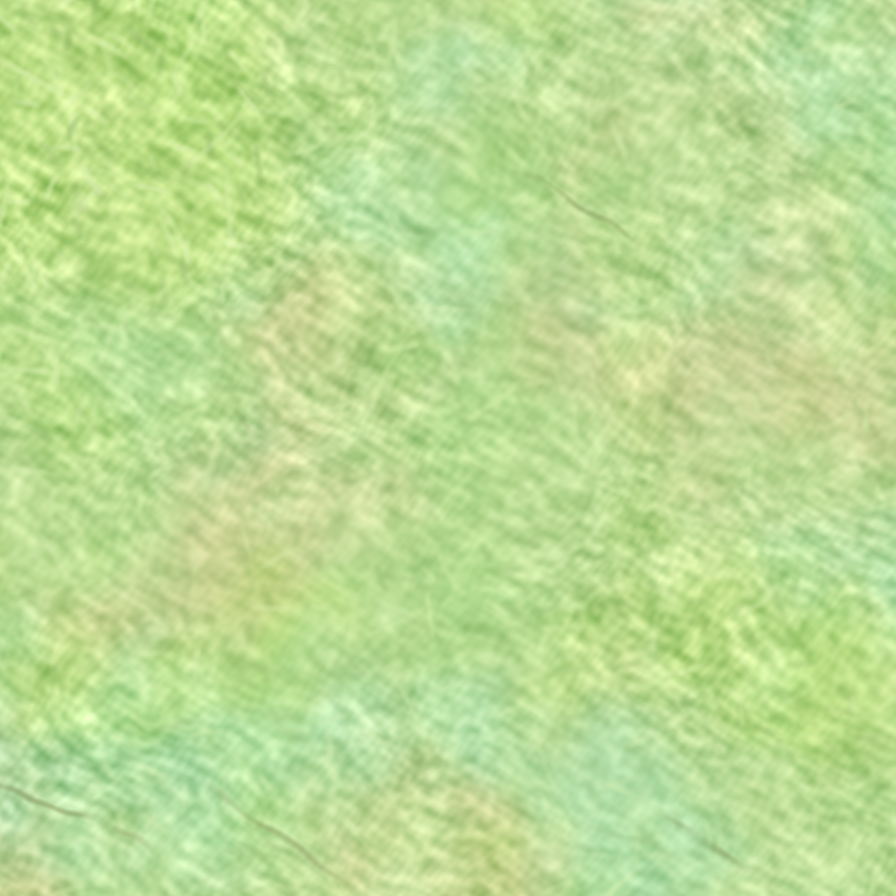
This texture is drawn by a Shadertoy shader. Its source:

```glsl
// Pale, soft-focus meadow grass with coloured patches, fine blades and a few dark twigs.

const vec3 MEADOW = vec3(0.735, 0.862, 0.585);
const vec3 LIME   = vec3(0.735, 0.880, 0.430);
const vec3 MINT   = vec3(0.680, 0.890, 0.700);
const vec3 LEAF   = vec3(0.650, 0.845, 0.510);
const vec3 STRAW  = vec3(0.815, 0.810, 0.585);
const vec3 CREAM  = vec3(0.800, 0.885, 0.640);
const vec3 BLADE  = vec3(0.870, 0.955, 0.710);
const vec3 SHADE  = vec3(0.500, 0.650, 0.380);
const vec3 TWIG   = vec3(0.480, 0.520, 0.310);
const vec3 TONE_WEIGHT = vec3(1.10, 0.82, 1.00); // light and dark shift hue slightly

const float SLOPE = -0.55;         // main lie of the grass, in radians
const float PATCH_SCALE = 3.6;     // colour patches across the canvas
const float BLADE_WIDTH = 0.0062;
const float TWIG_WIDTH = 0.0065;
const vec2 LUSH_CENTRE = vec2(0.10, 0.85);

vec2 hash2(vec2 p) {
    vec3 q = fract(vec3(p.xyx) * vec3(0.1031, 0.1030, 0.0973));
    q += dot(q, q.yzx + 33.33);
    return fract((q.xx + q.yz) * q.zy);
}

vec2 rotate(vec2 p, float a) {
    float c = cos(a), s = sin(a);
    return vec2(c * p.x + s * p.y, c * p.y - s * p.x);
}

float cornerSlope(vec2 cell, vec2 f, vec2 corner) {
    float a = 6.2832 * hash2(cell + corner).x;
    return dot(vec2(cos(a), sin(a)), f - corner);
}

// Gradient noise, roughly -0.7 to 0.7
float noise(vec2 p) {
    vec2 i = floor(p), f = p - i;
    vec2 u = f * f * f * (f * (f * 6.0 - 15.0) + 10.0);
    return mix(mix(cornerSlope(i, f, vec2(0, 0)), cornerSlope(i, f, vec2(1, 0)), u.x),
               mix(cornerSlope(i, f, vec2(0, 1)), cornerSlope(i, f, vec2(1, 1)), u.x), u.y);
}

// Cloudy mask for one patch colour
float patchMask(vec2 p, float seed) {
    vec2 q = p * PATCH_SCALE + seed;
    float n = noise(q) + 0.45 * noise(q * 2.3 + 7.1) + 0.2 * noise(q * 5.7 + 3.7);
    return smoothstep(-0.1, 0.65, n);
}

// Scattered curved strokes, one per grid cell, chosen with the given chance
float strokes(vec2 p, float cells, float seed, float slope, float spread, float chance, float width) {
    vec2 g = p * cells, home = floor(g);
    float cover = 0.0;
    for (int y = -1; y <= 1; y++)
    for (int x = -1; x <= 1; x++) {
        vec2 cell = home + vec2(x, y);
        vec2 place = hash2(cell + seed);
        vec2 form = hash2(cell + seed + 41.3);
        vec2 kind = hash2(cell + seed + 87.9);
        vec2 q = rotate(g - cell - place, slope + (form.x - 0.5) * spread);
        q.y += (kind.y - 0.5) * 0.5 * q.x * q.x;
        float halfLength = mix(0.25, 0.65, form.y);
        float taper = 1.0 - smoothstep(0.3, 1.0, abs(q.x) / halfLength);
        float line = 1.0 - smoothstep(0.0, width * cells, abs(q.y));
        cover = max(cover, line * taper * step(kind.x, chance) * mix(0.4, 1.0, place.y));
    }
    return cover;
}

// Soft mottled grain stretched along the slope
float grain(vec2 p) {
    vec2 q = rotate(p, SLOPE);
    float n = 0.08 * noise(q * vec2(9.0, 15.0) + 5.0);
    n += 0.12 * noise(q * vec2(21.0, 46.0) + 17.0);
    n += 0.13 * noise(q * vec2(42.0, 88.0) + 29.0);
    return n + 0.07 * noise(rotate(p, 0.9) * vec2(60.0, 120.0) + 53.0);
}

void mainImage(out vec4 fragColor, in vec2 fragCoord) {
    vec2 uv = fragCoord / iResolution.y;
    vec2 drift = vec2(noise(uv * 7.0 + 11.0), noise(uv * 7.0 + 67.0));
    vec2 p = uv + 0.014 * drift;
    float lush = 1.0 - smoothstep(0.10, 0.42, length(p - LUSH_CENTRE) + 0.15 * drift.x);

    // Broad colour patches
    vec3 color = mix(MEADOW, CREAM, 0.65 * patchMask(p, 13.2));
    color = mix(color, LEAF, 0.50 * patchMask(p, 31.7));
    color = mix(color, STRAW, 0.75 * patchMask(p, 52.4) * (1.0 - lush));
    color = mix(color, MINT, 0.75 * patchMask(p, 74.9) * (1.0 - lush));
    color = mix(color, LIME, max(0.45 * patchMask(p, 95.6), 0.45 * lush));

    // Grain, sharper in some areas than in others
    float clarity = 0.95 + 0.7 * noise(uv * 4.5 + 23.0) + 0.2 * lush;
    color += TONE_WEIGHT * grain(p) * clarity;

    // Light blades over short shadows, thickest in the lush corner
    float slope = mix(SLOPE, -1.2, lush);
    for (int i = 0; i < 4; i++) {
        float k = float(i);
        vec2 q = p + 3.0 + 0.37 * k;
        float cells = 9.0 + 4.0 * k;
        float shadow = strokes(q, cells + 3.0, 130.0 + 19.0 * k, slope, 1.6, 0.35, BLADE_WIDTH * 1.2);
        float blade = strokes(q, cells, 20.0 + 23.0 * k, slope, 2.4, 0.35 + 0.4 * lush, BLADE_WIDTH);
        color = mix(color, SHADE, shadow * (0.20 + 0.14 * lush));
        color = mix(color, BLADE, blade * (0.32 + 0.16 * lush));
    }

    // Sparse broken twigs lying along the slope
    float twig = strokes(p + 0.006 * noise(uv * 24.0), 4.0, 211.0, SLOPE, 0.35, 0.32, TWIG_WIDTH);
    twig *= smoothstep(-0.35, 0.25, noise(uv * 15.0 + 9.0)) * (1.0 - lush);
    color = mix(color, TWIG, 0.70 * twig);

    fragColor = vec4(clamp(color, 0.0, 1.0), 1.0);
}
```
